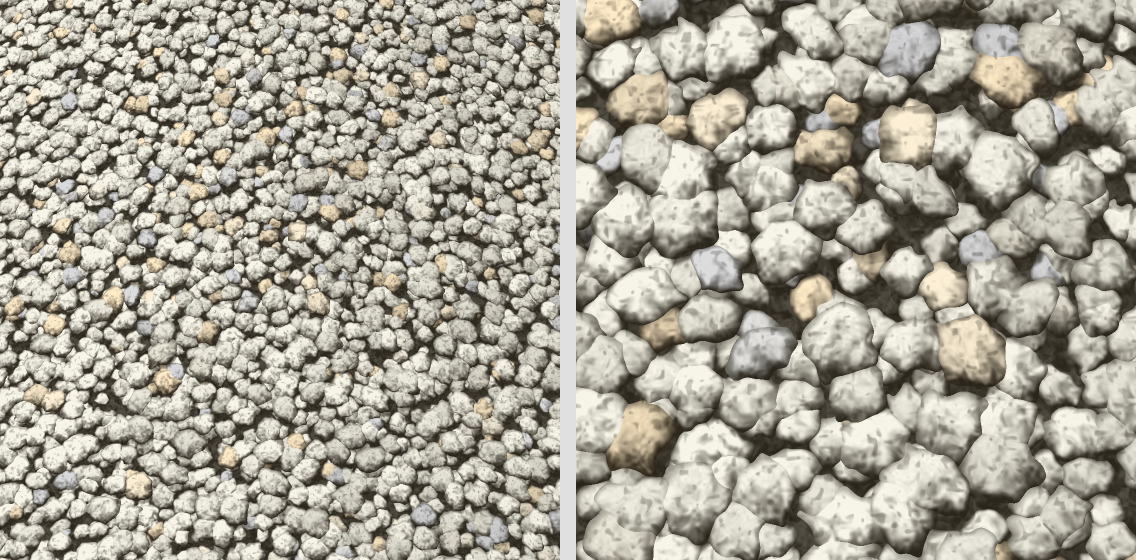
Left, the full canvas; right, a detail of the centre.
Write a Shadertoy shader that draws this texture.

```glsl
// Pale crushed gravel seen at a slant, its stones shrinking towards the top.
// Jittered grids scatter lumpy domes; the highest dome wins at each point and
// is lit from above with rough bumps, crevice darkening and a cast shadow.

const vec3 CREVICE = vec3(0.17, 0.15, 0.11);
const vec3 STONE = vec3(0.91, 0.90, 0.85);
const vec3 TAN_TINT = vec3(1.03, 0.96, 0.86);
const vec3 SLATE_TINT = vec3(0.88, 0.89, 0.95);
const vec3 LIGHT = vec3(-0.27, 0.70, 0.66);
const float NEAR_SIZE = 0.047;  // grid cell at the bottom edge
const float SHRINK = 0.40;      // share of size lost at the top edge

struct Pebble {
    float height;
    float rim;      // 0 at the middle, 1 at the outline
    vec2 slope;
    float id;
};

float hash(vec2 p) {
    return fract(sin(dot(p, vec2(127.1, 311.7))) * 43758.5);
}

vec2 hash2(vec2 p) {
    return vec2(hash(p), hash(p + 57.3));
}

float noise(vec2 p) {
    vec2 i = floor(p), f = fract(p);
    f = f * f * (3.0 - 2.0 * f);
    return mix(mix(hash(i), hash(i + vec2(1, 0)), f.x),
               mix(hash(i + vec2(0, 1)), hash(i + 1.0), f.x), f.y);
}

vec2 noise2(vec2 p) {
    return vec2(noise(p), noise(p + 31.7)) - 0.5;
}

mat2 rotate(float a) {
    return mat2(cos(a), sin(a), -sin(a), cos(a));
}

// Canvas to ground plane, in units of one large grid cell
vec2 groundPlane(vec2 uv) {
    float size = NEAR_SIZE * (1.0 - SHRINK * uv.y);
    float depth = -log(1.0 - SHRINK * uv.y) / (NEAR_SIZE * SHRINK);
    return vec2((uv.x - 0.5) / size, depth);
}

// Lays one grid of stones over the current top surface
void scatter(inout Pebble top, vec2 p, float turn, float density, vec2 radii, float lift) {
    mat2 spin = rotate(turn);
    vec2 g = spin * p * density + turn * 19.0;
    vec2 cell = floor(g);
    for (int y = -1; y <= 1; y++)
    for (int x = -1; x <= 1; x++) {
        vec2 c = cell + vec2(x, y);
        vec2 offset = g - c - mix(vec2(0.14), vec2(0.86), hash2(c));
        vec2 rnd = hash2(c + 113.0);
        float radius = mix(radii.x, radii.y, rnd.x);
        if (length(offset) > radius * 1.45) continue;

        // Lumpy, slightly stretched outline
        float stretch = mix(0.86, 1.18, rnd.y);
        vec2 q = rotate(rnd.x * 40.0) * offset / radius * vec2(stretch, 1.0 / stretch);
        float d = length(q) * (0.80 + 0.40 * noise(q * 1.9 + rnd * 60.0));
        if (d >= 1.0) continue;

        float height = (radius * sqrt(1.0 - d * d) + rnd.y * 0.22) / density + lift;
        if (height > top.height) {
            vec2 outward = offset / max(length(offset), 0.001);
            top = Pebble(height, d, (outward * d) * spin, rnd.y);
        }
    }
}

Pebble gravel(vec2 p) {
    Pebble top = Pebble(0.0, 1.0, vec2(0), 0.5);
    scatter(top, p, 0.35, 1.0, vec2(0.39, 0.63), 0.10);
    scatter(top, p, 1.10, 1.45, vec2(0.40, 0.62), 0.04);
    return top;
}

vec3 shade(vec2 uv) {
    vec2 p = groundPlane(uv);
    p += 0.10 * noise2(p * 4.5);
    Pebble stone = gravel(p);
    Pebble blocker = gravel(p + vec2(-0.07, 0.20));

    // Rough surface lit from above
    vec2 bump = 0.75 * noise2(p * 5.5 + stone.id * 70.0) + 0.55 * noise2(p * 13.0);
    vec2 tilt = stone.slope * (0.35 + 0.65 * stone.rim) + bump;
    vec3 normal = normalize(vec3(tilt, sqrt(1.05 - stone.rim * stone.rim)));
    float tone = smoothstep(-0.50, 0.90, dot(normal, LIGHT));

    // Crevices and cast shadows
    tone *= 1.0 - 0.42 * smoothstep(0.72, 1.0, stone.rim);
    tone *= 1.0 - 0.50 * smoothstep(0.05, 0.34, blocker.height - stone.height);
    tone *= mix(0.30, 1.0, smoothstep(0.0, 0.28, stone.height));

    // Stone to stone variation, fine pits and brighter left side
    tone *= mix(0.90, 1.10, fract(stone.id * 37.0));
    tone *= 1.0 - 0.28 * smoothstep(0.66, 0.92, noise(p * 11.0 + 9.0));
    tone += 0.10 * (noise(p * 21.0) - 0.5);
    tone *= mix(1.13, 0.99, smoothstep(0.0, 0.9, uv.x));

    // A few tan and slate stones
    float kind = fract(stone.id * 91.0);
    vec3 tint = mix(vec3(1), TAN_TINT, smoothstep(0.90, 0.97, kind));
    tint = mix(tint, SLATE_TINT, 1.0 - smoothstep(0.02, 0.04, kind));
    return mix(CREVICE, STONE, clamp(tone, 0.0, 1.08)) * tint;
}

void mainImage(out vec4 fragColor, in vec2 fragCoord) {
    // Four samples per pixel smooth the outlines
    vec3 color = vec3(0);
    for (int i = 0; i < 4; i++) {
        vec2 shift = vec2(i % 2, i / 2) * 0.5 - 0.25;
        color += shade((fragCoord + shift) / iResolution.xy);
    }
    fragColor = vec4(color / 4.0, 1.0);
}
```
